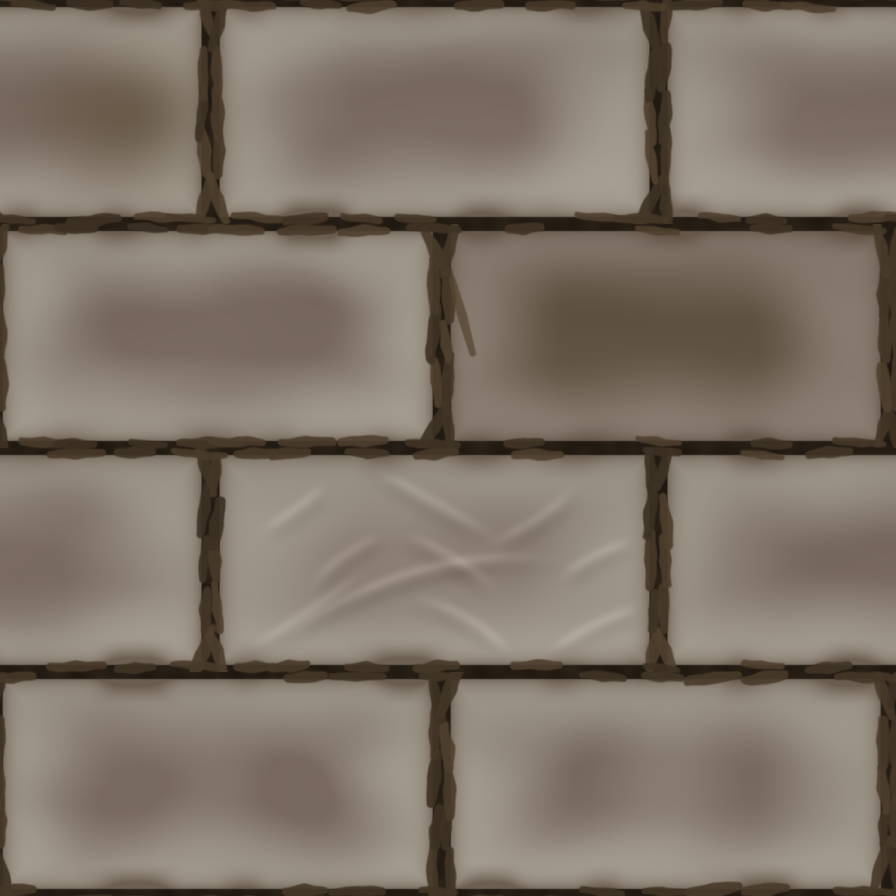
This texture is drawn by a Shadertoy shader. Its source:

```glsl
// Hand-painted stone wall: four staggered rows of two blocks, each shaded
// from a pale rim to a brown heart. Dark joints are overpainted with loops of
// short tapered brush strokes; one block is darker and one is creased.

vec4 hash4(vec2 id) {
    vec4 q = fract(id.xyxy * vec4(.1031, .1030, .0973, .1099));
    q += dot(q, q.wzxy + 33.33);
    return fract((q.xxyz + q.yzzw) * q.zywx);
}

// Gradient noise, about -0.7 to 0.7
float noise(vec2 p) {
    vec2 i = floor(p), f = p - i, u = f * f * f * (f * (f * 6. - 15.) + 10.);
    vec4 g;
    for (int k = 0; k < 4; k++) {
        vec2 corner = vec2(k & 1, k >> 1);
        float a = 6.2832 * hash4(i + corner + 7.).x;
        g[k] = dot(vec2(cos(a), sin(a)), f - corner);
    }
    return mix(mix(g.x, g.y, u.x), mix(g.z, g.w, u.x), u.y);
}

// Coverage of a tapered brush stroke, p relative to its centre
float stroke(vec2 p, float angle, float halfLen, float radius) {
    vec2 dir = vec2(cos(angle), sin(angle));
    float h = clamp(dot(p, dir), -halfLen, halfLen);
    float d = length(p - dir * h) - radius * (1. - .35 * abs(h) / halfLen);
    float soft = max(.0016, .8 / iResolution.y);
    return smoothstep(soft, -soft, d);
}

// Soft curved ridge: lit on the crest, shaded just below it
float crease(vec2 p, float angle, float halfLen, float bend) {
    float c = cos(angle), s = sin(angle);
    p = mat2(c, -s, s, c) * p;
    p.y += bend * p.x * p.x;
    float fade = smoothstep(halfLen, halfLen * .3, abs(p.x));
    float lit = exp(-pow(p.y / .006, 2.));
    float shade = exp(-pow((p.y + .014) / .009, 2.));
    return fade * (lit - .55 * shade);
}

void mainImage(out vec4 fragColor, in vec2 fragCoord) {
    vec2 uv = fragCoord / iResolution.xy;
    vec3 paint = vec3(.275, .222, .16);

    // Block layout
    float row = floor(uv.y * 4.);
    float shift = mod(row, 2.) > .5 ? .235 : -.007;
    float bx = (uv.x - shift) * 2., column = floor(bx);
    vec2 id = vec2(mod(column, 2.), row);
    vec2 p = (vec2(fract(bx), fract(uv.y * 4.)) - .5) * vec2(.5, .25);
    vec2 e = vec2(.25, .125) - abs(p);
    vec4 rnd = hash4(id + 3.);
    float dark = float(id == vec2(1, 2)), creased = float(id == vec2(0, 1));

    // Pale rim to brown heart, split into two blots in the bottom row
    float n = noise(uv * vec2(7., 11.) + 4.);
    float heart = smoothstep(.01, .115, e.y + n * .025)
                * smoothstep(.01, .17, e.x + n * .05);
    if (row < .5) heart *= 1.15 - .45 * exp(-pow(p.x / .07, 2.));
    heart *= .85 + .3 * rnd.x - .3 * creased;
    vec3 rim = mix(vec3(.63, .60, .55), vec3(.53, .48, .435), dark);
    vec3 core = mix(vec3(.47, .41, .37), vec3(.35, .295, .23), dark);
    vec3 col = mix(rim, core, clamp(heart, 0., 1.));
    col += .025 * noise(uv * vec2(5., 9.) + 31.) - .02 * p.y / .125;

    // Brown blot in the upper left block
    vec2 blot = (uv - vec2(.145, .87)) / vec2(.085, .065);
    col = mix(col, vec3(.385, .325, .255), .8 * exp(-dot(blot, blot)) * float(row > 2.5));

    // Creases: one long vein and a scattered fan
    if (creased > .5) {
        float relief = crease(p - vec2(-.03, -.015), .3, .18, 1.2);
        for (int k = 0; k < 9; k++) {
            vec4 h = hash4(vec2(k, 17));
            vec2 c = (vec2(k % 3, k / 3) - 1. + (h.xy - .5) * .6) * vec2(.14, .058);
            relief += .8 * crease(p - c, (h.z - .5) * 1.3, .05 + .05 * h.w, 5. * (h.x - .5));
        }
        col += .07 * relief * smoothstep(.01, .04, min(e.x, e.y));
    }

    // Grime bleeding out of the joints
    float edge = min(e.x - .010, e.y - .0078);
    float smear = smoothstep(-.05, .4, noise(uv * vec2(10., 4.) + 12.)) * smoothstep(.04, .008, e.y);
    float grime = .65 * exp(-max(edge, 0.) / .009) + .6 * smear;
    col = mix(col, vec3(.37, .31, .26), min(grime, .8));

    // Dark joint bed
    float soft = max(.0012, .7 / iResolution.y);
    vec3 bed = vec3(.14, .11, .075) * (1. + .4 * noise(uv * 40.));
    col = mix(col, bed, smoothstep(soft, -soft, edge));

    // Strokes along upright joints, flaring at the corners
    vec2 wobble = .003 * vec2(noise(uv * 45.), noise(uv * 45. + 60.));
    float joint = floor(bx + .5);
    vec2 q = vec2(uv.x - shift - joint * .5, fract(uv.y * 4.) * .25) + wobble;
    for (int k = 0; k < 10; k++) {
        float i = float(k / 2), side = float(k % 2) * 2. - 1.;
        vec4 h = hash4(vec2(mod(joint, 2.) * 10. + float(k), row + 40.));
        float flare = (i < .5 ? .55 : i > 3.5 ? -.55 : 0.) * side * h.w;
        vec2 c = vec2(side * (.005 + .005 * h.x), (i + .5 + (h.y - .5) * .4) * .05);
        float s = stroke(q - c, 1.571 + (h.z - .5) * .3 + flare, .021 + .01 * h.x, .006 + .0025 * h.w);
        col = mix(col, paint * (.85 + .28 * h.z), .92 * s);
    }

    // Dabs along level joints
    float level = floor(uv.y * 4. + .5);
    for (int k = 0; k < 6; k++) {
        float cell = floor(uv.x * 16.) + float(k / 2 - 1), side = float(k % 2) * 2. - 1.;
        vec4 h = hash4(vec2(mod(cell, 16.), mod(level, 4.) * 2. + side + 80.));
        vec2 c = vec2((cell + .5 + (h.x - .5) * .7) / 16., level * .25 + side * (.004 + .004 * h.y));
        float s = stroke(uv + wobble - c, (h.z - .5) * .25, .014 + .015 * h.w, .005 + .0025 * h.z);
        col = mix(col, paint * (.85 + .28 * h.y), .9 * s * step(.28, h.w));
    }

    // Stray stroke beside the dark block
    col = mix(col, paint * 1.2, .75 * stroke(uv - vec2(.516, .647), -1.3, .043, .0055));
    fragColor = vec4(col, 1.);
}
```
